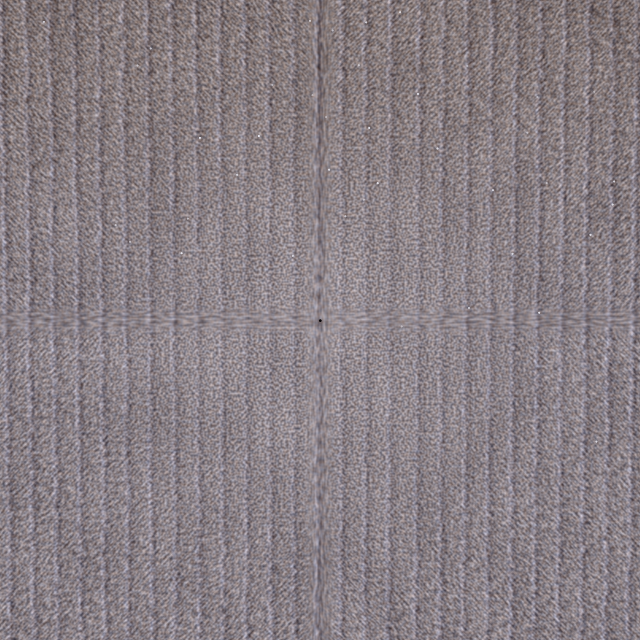
Reproduce this texture procedurally as a WebGL 2 fragment shader.

```glsl
#version 300 es
precision highp float;

uniform vec2 u_resolution;
out vec4 outColor;

// Integer hash of a lattice cell, two values in 0..1
vec2 hash2(vec2 cell) {
  uvec2 v = uvec2(ivec2(floor(cell)) + 8192);
  v = v * 1664525u + 1013904223u;
  v.x += v.y * 1664525u;
  v.y += v.x * 1664525u;
  v ^= v >> 16u;
  v.x += v.y * 1664525u;
  v.y += v.x * 1664525u;
  v ^= v >> 16u;
  return vec2(v & 65535u) / 65535.0;
}

float cornerSlope(vec2 cell, vec2 offset) {
  float angle = 6.2832 * hash2(cell).x;
  return dot(vec2(cos(angle), sin(angle)), offset);
}

float gradientNoise(vec2 p) {
  vec2 i = floor(p), f = p - i;
  vec2 w = f * f * f * (f * (f * 6.0 - 15.0) + 10.0);
  vec2 e = vec2(1.0, 0.0);
  float low = mix(cornerSlope(i, f), cornerSlope(i + e, f - e), w.x);
  float high = mix(cornerSlope(i + e.yx, f - e.yx), cornerSlope(i + 1.0, f - 1.0), w.x);
  return mix(low, high, w.y);
}

// Fine pile: diagonal streaks mirrored about both axes, drawn out along the axes
float pileGrain(vec2 p) {
  vec2 a = abs(p);
  float streak = gradientNoise(vec2((a.x - a.y) * 190.0, (a.x + a.y) * 62.0) + sign(p) * 700.0);
  float speckle = gradientNoise(p * 237.0 + 31.7);
  float grain = mix(speckle * 1.25, streak * 0.95 + speckle * 0.8, smoothstep(0.08, 0.5, length(p)));
  float across = gradientNoise(p * vec2(70.0, 233.0) + 91.3) * 1.2;
  float along = gradientNoise(p * vec2(233.0, 70.0) + 57.9) * 1.2;
  grain = mix(grain, across, 0.8 * (1.0 - smoothstep(0.004, 0.03, a.y)));
  return mix(grain, along, 0.8 * (1.0 - smoothstep(0.004, 0.03, a.x)));
}

void main() {
  vec2 uv = gl_FragCoord.xy / u_resolution;
  vec2 p = uv - 0.5;

  // Ribs spread slightly towards the top, with one wider rib right of centre
  float x = p.x / mix(0.969, 1.0, uv.y);
  x -= 0.007 * smoothstep(0.11, 0.145, x);
  float rib = (x + 0.0065) / 0.03802;
  float id = floor(rib + 0.5);
  rib += 0.09 * gradientNoise(vec2(id * 7.3, uv.y * 9.0));
  rib += 0.13 * gradientNoise(vec2(id * 3.7, uv.y * 120.0));
  float d = rib - id;

  // Base tone: lighter centre, browner top, soft blotches
  vec3 color = mix(vec3(0.525, 0.49, 0.51), vec3(0.51, 0.465, 0.465), smoothstep(0.45, 1.0, uv.y));
  color += 0.055 * exp(-dot(p, p) * 16.0);
  color -= 0.03 * smoothstep(0.45, 0.75, length(p)) * uv.y;
  color += 0.045 * gradientNoise(p * vec2(14.0, 9.0) + 5.0);

  // Pale ridge and dark groove of each rib, worn towards the centre
  float centreRib = 1.0 - step(0.5, abs(id));
  float worn = mix(0.5, 1.0, smoothstep(0.05, 0.45, length(p)));
  float wear = worn * (0.85 + 0.7 * gradientNoise(vec2(id * 5.1, uv.y * 40.0)));
  float ridge = exp(-d * d / 0.009);
  float groove = exp(-pow((d - 0.17) / 0.09, 2.0));
  color += vec3(0.095, 0.105, 0.135) * ridge * wear;
  color -= vec3(0.06, 0.06, 0.05) * groove * (wear + 0.9 * centreRib * uv.y);
  color += 0.018 * sin(6.2832 * (d - 0.42));

  // Grain in brightness, with a faint warm and cool tint
  color += 0.235 * pileGrain(p);
  color += vec3(0.05, 0.0, -0.05) * gradientNoise(p * 173.0 + 211.0);

  // Sparse glints, most of them in the upper half
  vec2 cell = floor(uv * 36.0);
  vec2 pick = hash2(cell + 400.0);
  vec2 glint = (cell + 0.15 + 0.7 * hash2(cell + 900.0)) / 36.0;
  float chance = mix(0.004, 0.085, smoothstep(0.4, 1.0, uv.y));
  float spark = 1.0 - smoothstep(0.0008, 0.0024, distance(uv, glint));
  color = mix(color, vec3(0.9, 0.9, 0.93), spark * step(pick.x, chance) * (0.5 + 0.5 * pick.y));

  // Small dark pinhole at the centre
  float hole = 1.0 - smoothstep(0.0012, 0.003, length(p + vec2(-0.0005, 0.001)));
  outColor = vec4(mix(color, vec3(0.04, 0.03, 0.04), hole), 1.0);
}
```
